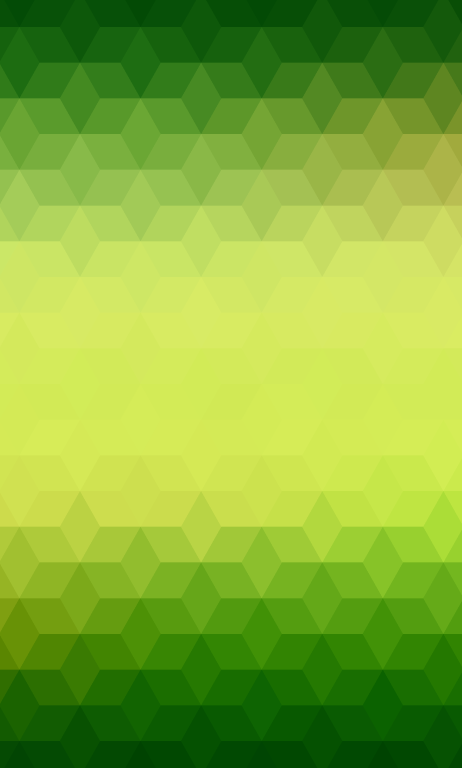
A WebGL 2 fragment shader for this background:

```glsl
#version 300 es
precision highp float;
// Rhombus mosaic shaded dark green to pale lime and back to dark green.
uniform vec2 u_resolution;
out vec4 outColor;

const vec2 CELL = vec2(0.1311, 0.04648);   // half period across, row height
const vec2 ORIGIN = vec2(0.042, 0.0352);

float hash(vec2 p) {
    return fract(sin(dot(p, vec2(127.1, 311.7))) * 43758.5);
}

float bell(float x, float width) {
    return exp(-x * x / (width * width));
}

// Smooth colour field, y measured downward from the top edge
vec3 field(vec2 p) {
    vec3 ramp[13] = vec3[13](
        vec3(0.01, 0.29, 0.02), vec3(0.12, 0.43, 0.07), vec3(0.40, 0.64, 0.19),
        vec3(0.60, 0.77, 0.33), vec3(0.79, 0.90, 0.40), vec3(0.85, 0.92, 0.39),
        vec3(0.82, 0.92, 0.34), vec3(0.84, 0.92, 0.34), vec3(0.79, 0.86, 0.30),
        vec3(0.49, 0.71, 0.15), vec3(0.23, 0.55, 0.01), vec3(0.05, 0.39, 0.00),
        vec3(0.00, 0.27, 0.01));
    float t = clamp(p.y, 0.0, 0.9999) * 12.0;
    int stop = int(t);
    vec3 color = mix(ramp[stop], ramp[stop + 1], fract(t));

    // Warm upper right, olive lower left, fresh green lower right
    color += vec3(0.16, -0.02, 0.0) * smoothstep(0.3, 1.1, p.x) * bell(p.y - 0.2, 0.12);
    color += vec3(0.18, 0.01, 0.0) * (1.0 - smoothstep(-0.1, 0.5, p.x)) * bell(p.y - 0.82, 0.1);
    color += vec3(-0.05, 0.04, -0.05) * smoothstep(0.4, 1.0, p.x) * bell(p.y - 0.68, 0.08);
    return color;
}

// Flat colour of the rhombus that covers p
vec3 mosaic(vec2 p) {
    vec2 q = (p - ORIGIN) / CELL;
    vec2 id = floor(q);
    vec2 f = q - id;

    // Mirror alternate cells so upright rhombi sit on corners (0,0) and (1,1)
    bool mirrored = mod(id.x + id.y, 2.0) < 0.5;
    if (mirrored) f.x = 1.0 - f.x;

    vec2 center = vec2(0.5);                       // slanted rhombus
    if (3.0 * f.x + f.y < 1.0) center = vec2(0.0);
    else if (3.0 * f.x + f.y > 3.0) center = vec2(1.0);
    if (mirrored) center.x = 1.0 - center.x;

    vec2 site = id + center;
    return field(site * CELL + ORIGIN) + (hash(site) - 0.5) * 0.012;
}

void main() {
    // Average a 3 x 3 grid of samples for smooth edges
    vec3 color = vec3(0.0);
    for (int i = 0; i < 9; i++) {
        vec2 offset = (vec2(i % 3, i / 3) - 1.0) / 3.0;
        vec2 p = (gl_FragCoord.xy + offset) / u_resolution;
        color += mosaic(vec2(p.x, 1.0 - p.y)) / 9.0;
    }
    outColor = vec4(clamp(color, 0.0, 1.0), 1.0);
}
```
